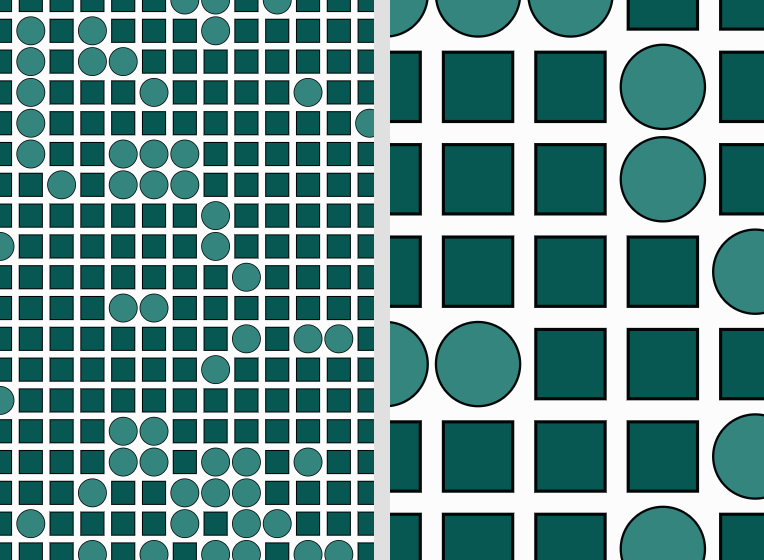
Left, the full canvas; right, a detail of the centre.
Reproduce this pattern procedurally as a Shadertoy shader.

```glsl
// A grid of dark teal squares on white, some of them swapped for lighter discs.
// Each cell is a distance function with an ink outline; a sine hash picks the
// discs, which gather in two soft patches where their chance is raised.

const float ROWS = 18.18;            // cells per canvas height
const float SQUARE_HALF = 0.392;     // sizes in cell units, outline included
const float DISC_RADIUS = 0.468;
const float SQUARE_LINE = 0.034;
const float DISC_LINE = 0.025;

const float BASE_CHANCE = 0.12;      // chance of a disc away from the patches
const float PATCH_CHANCE = 0.42;     // extra chance at a patch centre
const float PATCH_SIZE = 2.5;
const vec2 UPPER_PATCH = vec2(4.7, 4.7);   // column, row from the top
const vec2 LOWER_PATCH = vec2(6.0, 17.0);

const vec3 PAPER = vec3(0.992, 0.990, 0.992);
const vec3 INK = vec3(0.005, 0.025, 0.025);
const vec3 SQUARE_TEAL = vec3(0.027, 0.340, 0.322);
const vec3 DISC_TEAL = vec3(0.208, 0.522, 0.498);

float hash(vec2 cell) {
    return fract(sin(dot(cell, vec2(127.1, 311.7))) * 43758.5453);
}

float patchWeight(vec2 cell, vec2 centre) {
    vec2 d = (cell - centre) / PATCH_SIZE;
    return exp(-0.5 * dot(d, d));
}

float boxDistance(vec2 p, float halfSize) {
    vec2 d = abs(p) - halfSize;
    return length(max(d, 0.0)) + min(max(d.x, d.y), 0.0);
}

// Coverage of the region where the distance is negative
float coverage(float dist, float pixel) {
    return clamp(0.5 - dist / pixel, 0.0, 1.0);
}

void mainImage(out vec4 fragColor, in vec2 fragCoord) {
    // Cells are centred on whole numbers, counted from the top left corner
    float pixel = ROWS / iResolution.y;
    vec2 p = vec2(fragCoord.x, iResolution.y - fragCoord.y) * pixel;
    vec2 cell = floor(p + 0.5);
    vec2 local = p - cell;

    // Choose the shape of this cell
    float chance = BASE_CHANCE + PATCH_CHANCE
        * (patchWeight(cell, UPPER_PATCH) + patchWeight(cell, LOWER_PATCH));
    bool isDisc = hash(cell + 3.0) < chance;

    float dist = isDisc ? length(local) - DISC_RADIUS
                        : boxDistance(local, SQUARE_HALF);
    float line = isDisc ? DISC_LINE : SQUARE_LINE;
    vec3 fill = isDisc ? DISC_TEAL : SQUARE_TEAL;

    // Outline over paper, then fill inside the outline
    vec3 color = mix(PAPER, INK, coverage(dist, pixel));
    color = mix(color, fill, coverage(dist + line, pixel));
    fragColor = vec4(color, 1.0);
}
```
